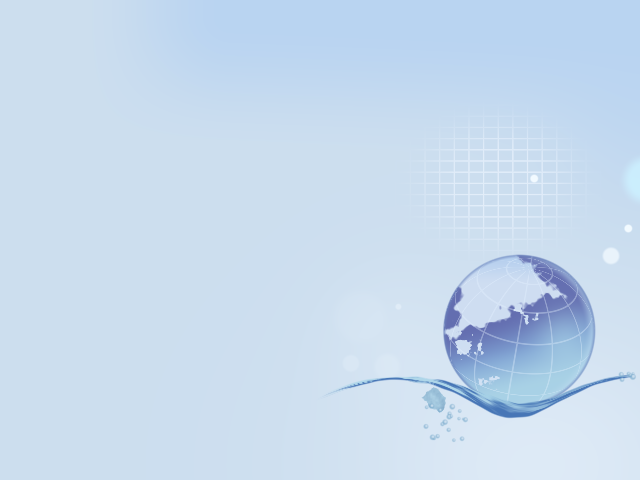
Write a Shadertoy shader that draws this background.

```glsl
// A glass globe resting on a wave of water before a pale blue sky with a grid and soft lights.

const vec3 PALE = vec3(0.80, 0.87, 0.935);
const vec3 SKY = vec3(0.725, 0.83, 0.945);
const vec3 MIST = vec3(0.88, 0.925, 0.97);
const vec3 INDIGO = vec3(0.39, 0.43, 0.69);
const vec3 AQUA = vec3(0.66, 0.82, 0.90);
const vec3 DEEP = vec3(0.20, 0.40, 0.68);

float hash(vec2 p) {
    p = fract(p * vec2(123.34, 345.45));
    p += dot(p, p + 34.35);
    return fract(p.x * p.y);
}

float noise(vec2 p) {
    vec2 i = floor(p), f = fract(p);
    f = f * f * (3.0 - 2.0 * f);
    return mix(mix(hash(i), hash(i + vec2(1, 0)), f.x),
               mix(hash(i + vec2(0, 1)), hash(i + vec2(1, 1)), f.x), f.y);
}

float fbm(vec2 p) {
    return 0.55 * noise(p) + 0.3 * noise(p * 2.1 + 7.0) + 0.15 * noise(p * 4.3 + 3.0);
}

// Soft bump that is 1 at the centre and falls off over the given size
float bump(vec2 p, vec2 centre, vec2 size) {
    vec2 d = (p - centre) / size;
    return exp(-dot(d, d));
}

float disc(vec2 p, vec2 centre, float radius, float blur) {
    return 1.0 - smoothstep(radius - blur, radius + blur, length(p - centre));
}

// Thin repeated lines along one axis
float stripes(float x, float pitch, float halfWidth, float blur) {
    float d = abs(fract(x / pitch + 0.5) - 0.5) * pitch;
    return 1.0 - smoothstep(halfWidth, halfWidth + blur, d);
}

vec3 background(vec2 p) {
    float band = smoothstep(0.70, 0.98, p.y + 0.04 * p.x) * smoothstep(0.16, 0.48, p.x);
    vec3 col = mix(PALE, SKY, band);
    col = mix(col, SKY, 0.65 * bump(p, vec2(1.36, 0.78), vec2(0.22, 0.24)));
    col = mix(col, MIST, 0.85 * bump(p, vec2(1.12, 0.03), vec2(0.38, 0.30)));
    return mix(col, MIST, 0.3 * bump(p, vec2(0.82, 0.30), vec2(0.14)));
}

// Pale land on the globe: a broad coast plus scattered islands
float landMask(vec2 q, float blur) {
    float rough = fbm(q * 6.0 + 2.0) - 0.5;
    float coast = min(q.y - 0.29 - 0.36 * q.x, 1.02 - q.x - q.y);
    float land = min(coast, q.x + 0.84) + 0.42 * rough;
    float zone = max(bump(q, vec2(-0.68, -0.16), vec2(0.22, 0.32)),
                     bump(q, vec2(0.10, 0.21), vec2(0.28, 0.13)));
    zone = max(zone, bump(q, vec2(-0.34, -0.64), vec2(0.24, 0.14)));
    float isles = 0.6 * zone + fbm(q * 10.0 + 11.0) - 0.98;
    return smoothstep(-blur, blur, max(land, isles));
}

// Meridians and parallels on a tilted sphere
float graticule(vec2 q, float blur) {
    vec3 n = vec3(q, sqrt(max(1.0 - dot(q, q), 0.0)));
    vec3 pole = normalize(vec3(0.14, 0.82, 0.55));
    vec3 side = normalize(cross(pole, vec3(0, 0, 1)));
    float lat = asin(clamp(dot(n, pole), -1.0, 1.0));
    float lon = atan(dot(n, side), dot(n, cross(side, pole)));
    float rings = stripes(lat, 0.42, 0.004, blur);
    return max(rings, stripes(lon, 0.5236, 0.004, blur / max(cos(lat), 0.2)));
}

vec3 globe(vec3 col, vec2 q, float blur) {
    float r = length(q);
    vec3 sea = mix(INDIGO, vec3(0.50, 0.64, 0.83), smoothstep(0.25, -0.4, q.y - 0.3 * q.x));
    sea = mix(sea, AQUA, smoothstep(-0.15, -0.8, q.y - 0.25 * q.x));
    sea = mix(sea, AQUA, 0.55 * bump(q, vec2(0.58, -0.18), vec2(0.34, 0.42)));
    vec3 land = mix(vec3(0.83, 0.89, 0.96), SKY, smoothstep(0.6, 1.0, q.y));
    vec3 ball = mix(sea, land, 0.95 * landMask(q, 0.025 + blur));
    ball = mix(ball, vec3(0.90, 0.95, 1.0), 0.35 * graticule(q, blur));
    float rim = smoothstep(0.86, 1.0, r);
    ball = mix(ball, vec3(0.74, 0.86, 0.94), 0.6 * rim * smoothstep(-0.2, 0.7, q.x));
    ball = mix(ball, vec3(0.42, 0.52, 0.74), 0.65 * smoothstep(0.95, 1.0, r));
    return mix(col, ball, 1.0 - smoothstep(1.0 - blur, 1.0 + blur, r));
}

vec3 water(vec3 col, vec2 p, float px) {
    float dip = exp(-pow((p.x - 1.08) / 0.125, 2.0));
    float tail = max(0.84 - p.x, 0.0);
    float mid = 0.213 - 0.068 * dip - 1.4 * tail * tail + 0.05 * max(p.x - 1.2, 0.0);
    float ripple = noise(vec2(p.x * 38.0, 4.0)) - 0.5;
    float thick = 0.003 + 0.014 * exp(-pow((p.x - 1.04) / 0.12, 2.0)) + 0.003 * ripple;
    float h = (p.y - mid) / thick;
    float ends = smoothstep(0.655, 0.76, p.x) * (1.0 - smoothstep(1.30, 1.325, p.x));
    float body = 1.0 - smoothstep(thick - px, thick + px, abs(p.y - mid));
    // A ragged spout hanging below the crest
    vec2 s = p - vec2(0.908, 0.172);
    float spout = 0.036 - abs(s.x + 0.25 * s.y) - 0.55 * abs(s.y) + 0.045 * (fbm(p * 45.0) - 0.6);
    float spray = smoothstep(-px, px, spout - 0.012);
    float flow = fbm(vec2(p.x * 16.0, h * 1.6 + p.x * 12.0));
    vec3 tint = mix(DEEP, vec3(0.66, 0.83, 0.91), smoothstep(0.30, 0.68, flow + 0.12 * h));
    tint = mix(tint, DEEP, 0.5 * smoothstep(1.0, 1.22, p.x));
    col = mix(col, mix(AQUA, vec3(0.42, 0.60, 0.74), fbm(p * 80.0)), 0.8 * spray);
    col = mix(col, tint, 0.88 * body * ends);
    // Falling drops, and a few at the right tip
    for (int i = 0; i < 26; i++) {
        vec2 k = vec2(hash(vec2(i, 1.7)), hash(vec2(i, 5.3)));
        vec2 c = i < 20 ? vec2(0.885 + 0.085 * k.x, 0.082 + 0.08 * k.y)
                        : vec2(1.29 + 0.03 * k.x, 0.206 + 0.016 * k.y);
        float size = 0.002 + 0.004 * hash(k + 2.0);
        col = mix(col, vec3(0.48, 0.67, 0.80), 0.65 * disc(p, c, size, px));
        col = mix(col, MIST, 0.7 * disc(p, c + 0.2 * size, 0.5 * size, px));
    }
    return col;
}

void mainImage(out vec4 fragColor, in vec2 fragCoord) {
    vec2 p = fragCoord / iResolution.y;
    float px = 1.0 / iResolution.y;
    vec3 col = background(p);
    // Fading grid
    vec2 g = p - vec2(1.038, 0.618);
    float lines = max(stripes(g.x, 0.0305, 0.0004, px), stripes(g.y, 0.0233, 0.0004, px));
    float fade = 1.0 - smoothstep(0.3, 1.0, length(g / vec2(0.225, 0.18)));
    col = mix(col, vec3(0.93, 0.96, 1.0), 0.65 * lines * fade);
    // Lights: bright dots, a cyan glow and faint bubbles
    col = mix(col, vec3(0.80, 0.94, 1.0), 0.9 * disc(p, vec2(1.347, 0.625), 0.045, 0.014));
    float dots = max(disc(p, vec2(1.113, 0.628), 0.008, 0.002), disc(p, vec2(1.309, 0.524), 0.008, 0.002));
    dots = max(dots, 0.75 * disc(p, vec2(1.273, 0.467), 0.017, 0.003));
    dots = max(dots, 0.4 * disc(p, vec2(0.830, 0.361), 0.006, 0.002));
    dots = max(dots, 0.2 * disc(p, vec2(0.731, 0.243), 0.017, 0.003));
    dots = max(dots, 0.16 * disc(p, vec2(0.807, 0.236), 0.026, 0.006));
    dots = max(dots, 0.08 * disc(p, vec2(0.750, 0.340), 0.052, 0.012));
    col = mix(col, vec3(0.95, 0.98, 1.0), dots);
    col = globe(col, (p - vec2(1.082, 0.311)) / 0.158, px / 0.158);
    fragColor = vec4(water(col, p, px), 1.0);
}
```
